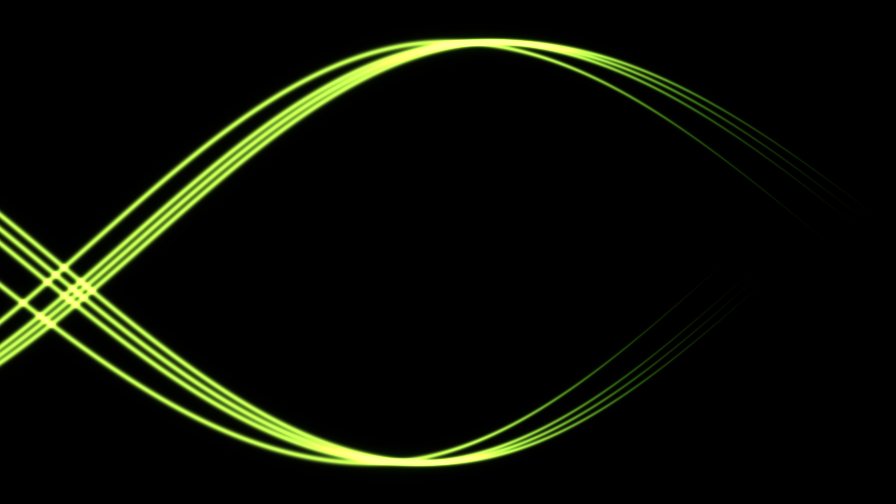
Give the GLSL for this background, as a WebGL 2 fragment shader.

```glsl
#version 300 es
precision highp float;
// Two bundles of glowing green strands arching over and under a black field.
uniform vec2 u_resolution;
out vec4 fragColor;

const int STRANDS = 4;
const float AMPLITUDE = 0.3935;
const vec3 LIME = vec3(0.77, 0.98, 0.33);
const vec3 DEEP_GREEN = vec3(0.25, 0.62, 0.06);

// Height (x) and slope (y) of a cosine arch with its own bend on each side.
vec2 arch(float x, float crestX, float crestY, float side, vec2 bend) {
    float offset = x - crestX;
    float k = offset < 0.0 ? bend.x : bend.y;
    float height = crestY - side * AMPLITUDE * (1.0 - cos(k * offset));
    return vec2(height, -side * AMPLITUDE * k * sin(k * offset));
}

// Soft strand that narrows and dims towards its right end.
vec3 strand(vec2 p, vec2 curve, float endX, float pixel) {
    float dist = abs(p.y - curve.x) / sqrt(1.0 + curve.y * curve.y);
    float along = p.x / endX;
    float taper = smoothstep(0.42, 1.0, along);
    float width = mix(0.0056, 0.0014, taper);
    float drawn = max(width, 0.75 * pixel);
    float core = exp(-dist * dist / (drawn * drawn));
    float halo = 0.13 * exp(-dist / (1.5 * drawn));
    float strength = (1.0 - smoothstep(0.62, 1.01, along)) * width / drawn;
    vec3 tint = mix(LIME, DEEP_GREEN, smoothstep(0.25, 0.95, taper));
    return strength * (tint * core + DEEP_GREEN * halo);
}

// Family of strands whose crest, bend and end vary across the bundle.
vec3 bundle(vec2 p, float crestY, float side, vec2 crestRange,
            vec2 firstBend, vec2 lastBend, vec2 endRange, float pixel) {
    vec3 light = vec3(0.0);
    for (int i = 0; i < STRANDS; i++) {
        // The first strand stands apart from the close group.
        float t = i == 0 ? 0.0 : 0.4 + 0.2 * float(i);
        float crestX = mix(crestRange.x, crestRange.y, t);
        vec2 bend = mix(firstBend, lastBend, t);
        vec2 curve = arch(p.x, crestX, crestY, side, bend);
        light += strand(p, curve, mix(endRange.x, endRange.y, t), pixel);
    }
    return light;
}

void main() {
    float pixel = 1.0 / u_resolution.y;
    vec2 p = gl_FragCoord.xy * pixel;

    // Upper arch, then the lower one
    vec3 color = bundle(p, 0.917, 1.0, vec2(0.887, 0.998),
                        vec2(2.25, 2.095), vec2(2.242, 1.957),
                        vec2(1.653, 1.752), pixel);
    color += bundle(p, 0.081, -1.0, vec2(0.736, 0.861),
                    vec2(1.996, 2.255), vec2(2.121, 2.268),
                    vec2(1.451, 1.528), pixel);

    // Crossings saturate to pale yellow
    fragColor = vec4(min(color, vec3(1.0, 1.0, 0.6)), 1.0);
}
```
